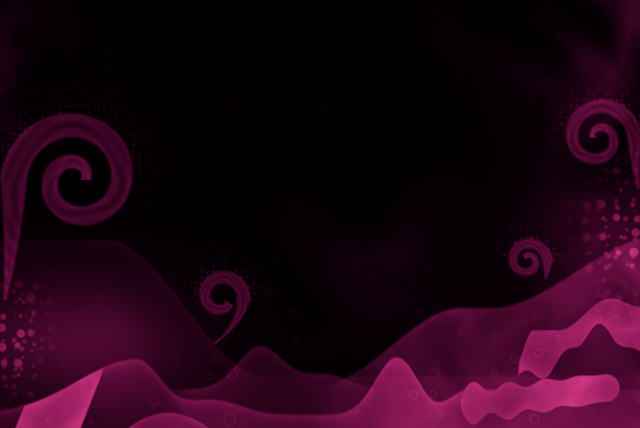
Give the GLSL for this background, as a WebGL 1 fragment shader.

```glsl
precision highp float;
// Magenta veils and curled tendrils with bubbles and smoke on a black ground.
uniform vec2 u_resolution;

const float ASPECT = 1.5;
const float SOFT = 0.005;          // edge softness
const float BASE_LIGHT = 0.012;
const float RIM_LIGHT = 0.17;
const float CURL_LIGHT = 0.17;
const float BUBBLE_LIGHT = 0.36;
const vec3 TINT = vec3(1.0, 0.33, 0.62);   // green grows with light squared

float hash(vec2 p) {
  p = fract(p * vec2(0.1031, 0.1137));
  p += dot(p, p.yx + 33.33);
  return fract((p.x + p.y) * p.x * 7.13);
}

float glow(vec2 p, vec2 centre, vec2 size) {
  vec2 q = (p - centre) / size;
  return exp(-dot(q, q));
}

float bump(float x, float centre, float width) {
  float q = (x - centre) / width;
  return exp(-q * q);
}

// Warped layered sines; thin bright folds in soft cloud, 0 to 1.
float smoke(vec2 p) {
  float sum = 0.0, amp = 0.5;
  for (int i = 0; i < 4; i++) {
    p += 0.45 * sin(p.yx * 1.3 + vec2(1.7, 4.2));
    sum += amp * (1.0 - abs(sin(p.x) + cos(p.y)) * 0.5);
    p = mat2(1.4, 1.1, -1.1, 1.4) * p + 2.3;
    amp *= 0.5;
  }
  return sum;
}

// Scattered cells: x is filled discs, y is thin rings.
vec2 bubbles(vec2 p, float scale, float density) {
  vec2 cell = floor(p * scale);
  vec2 centre = 0.3 + 0.4 * vec2(hash(cell + 3.1), hash(cell + 17.7));
  float radius = 0.09 + 0.2 * hash(cell + 41.3);
  float d = length(fract(p * scale) - centre) - radius;
  float present = step(hash(cell + 63.9), density);
  float edge = SOFT * scale * 0.6;
  return present * vec2(1.0 - smoothstep(-edge, edge, d),
                        1.0 - smoothstep(0.0, edge, abs(d)));
}

// Sheet below a ridge: body light plus a bright line along the rim.
float veil(float depth, float body, float rim) {
  return smoothstep(-SOFT, SOFT, depth) * (body + rim * exp(-max(depth, 0.0) / 0.014));
}

// Inward spiral tube on a tapering stem; stem holds its length and lean.
float curl(vec2 p, vec2 centre, float side, float radius, float width,
           float quarters, vec2 stem, float specks) {
  vec2 d = (p - centre) * vec2(side, 1.0) / radius;
  float r = length(d);
  float turn = mod(atan(d.y, -d.x), 6.28318) / 1.5708;
  float inside = -2.0;
  for (int k = 0; k < 2; k++) {
    float q = turn + 4.0 * float(k);
    float tube = width * (1.0 - 0.1 * q) - abs(r - 1.0 + 0.145 * q);
    if (q < quarters) inside = max(inside, tube);
  }
  float s = -d.y / stem.x;
  if (s > 0.0 && s < 1.0)
    inside = max(inside, width * (1.0 - 0.9 * s) - abs(d.x + 1.0 - stem.y * s * s));
  float depth = inside * radius;
  float streaks = 0.5 + 0.5 * sin(r * 32.0 + turn * 4.0 + 2.0 * sin(turn * 5.0));
  float body = CURL_LIGHT * (0.75 + 0.4 * streaks) + 0.12 * exp(-r * r * 9.0);
  float halo = exp(min(depth, 0.0) / 0.025) * step(depth, 0.0) * smoothstep(0.8, 1.1, r);
  return veil(depth, body, 0.13) + 0.13 * halo * specks * smoothstep(-0.8, 0.3, d.y);
}

void main() {
  vec2 p = gl_FragCoord.xy / u_resolution * vec2(ASPECT, 1.0);
  float x = p.x, y = p.y;
  float cloud = smoke(p * 9.0);
  float fine = smoke(p * 24.0 + 5.0);
  float folds = smoothstep(0.35, 0.9, cloud);

  // Smoke in the corners and behind the hills
  float light = BASE_LIGHT;
  light += folds * (0.24 * glow(p, vec2(1.41, 0.95), vec2(0.2, 0.13))
                  + 0.2 * glow(p, vec2(1.5, 0.72), vec2(0.17, 0.17))
                  + 0.13 * glow(p, vec2(0.03, 0.83), vec2(0.09, 0.15))
                  + 0.08 * glow(p, vec2(0.95, 0.36), vec2(0.23, 0.13)));
  light += (0.12 + 0.12 * fine) * glow(p, vec2(1.43, 0.42), vec2(0.18, 0.15));

  // Left veil and its inner glow
  float leftRidge = 0.12 + 0.32 * (1.0 - smoothstep(0.25, 0.62, x));
  light += veil(leftRidge - y, 0.05, 0.07 * smoothstep(0.12, 0.27, x) * smoothstep(0.65, 0.5, x));
  light += (0.2 + 0.08 * cloud) * glow(p, vec2(0.19, 0.2), vec2(0.23, 0.13));

  // Right hill, then the middle fold
  float hill = 0.1 + 0.18 * smoothstep(0.75, 1.08, x) + 0.17 * smoothstep(1.15, 1.55, x);
  float hillSpan = smoothstep(0.68, 0.98, x);
  light += hillSpan * veil(hill - y, 0.17 + 0.13 * fine, 0.07 * smoothstep(1.4, 1.1, x));
  float fold = 0.09 + 0.1 * bump(x, 0.61, 0.075) + 0.035 * bump(x, 0.76, 0.08);
  float foldSpan = smoothstep(0.38, 0.46, x) * smoothstep(0.95, 0.75, x);
  light += foldSpan * veil(fold - y, 0.08 + 0.06 * cloud, 0.12);

  // Front ridge
  float front = 0.03 + 0.13 * bump(x, 0.32, x < 0.32 ? 0.2 : 0.08)
              + 0.035 * bump(x, 0.5, 0.09) + 0.135 * bump(x, 0.93, 0.07)
              + 0.06 * smoothstep(1.0, 1.1, x);
  float frontBody = 0.09 + 0.05 * cloud + 0.15 * bump(x, 0.95, 0.12);
  light += veil(front - y, frontBody, RIM_LIGHT * smoothstep(1.35, 1.05, x));

  // Bright petals: left wedge, low dome, right ribbon and tongue
  float wedge = min(front - y, min(0.19 + 0.4 * y - x, x - 0.035 - 0.4 * y));
  float petal = veil(wedge, 0.53 + 0.2 * fine, 0.12);
  float dome = 0.037 - y - 4.0 * (x - 0.395) * (x - 0.395);
  petal = max(petal, veil(dome, 0.33 + 0.12 * fine, 0.2));
  float jag = 0.025 * (cloud - 0.5) + 0.012 * sin(x * 75.0);
  float ribbonTop = 0.13 + 0.1 * smoothstep(1.2, 1.25, x)
                  + 0.075 * smoothstep(1.31, 1.43, x) - 0.02 * smoothstep(1.43, 1.5, x);
  float ribbonBase = 0.12 + 0.11 * smoothstep(1.25, 1.41, x) - 0.06 * smoothstep(1.42, 1.5, x);
  float ribbon = min(min(ribbonTop - y, y - ribbonBase + jag), x - 1.2 - 0.1 * y);
  petal = max(petal, veil(ribbon, 0.46 + 0.22 * fine, 0.06));
  vec2 axis = vec2(0.31, 0.037);
  vec2 along = p - vec2(1.11, 0.056);
  float reach = clamp(dot(along, axis) / dot(axis, axis), 0.0, 1.0);
  float tongue = 0.034 - length(along - axis * reach) + jag * (1.0 - reach);
  petal = max(petal, veil(tongue, 0.5 + 0.18 * fine + 0.12 * bump(x, 1.36, 0.07), 0.08));
  float web = glow(p, vec2(1.19, 0.11), vec2(0.06, 0.025));
  light = max(light + 0.12 * web, petal);

  // Curled tendrils with speckled halos
  vec2 dust = bubbles(p, 75.0, 0.65);
  float specks = dust.x * 0.5 + dust.y;
  light += curl(p, vec2(0.18, 0.58), 1.0, 0.148, 0.21, 6.0, vec2(1.9, -0.14), specks);
  light += curl(p, vec2(0.518, 0.307), -1.0, 0.053, 0.3, 3.6, vec2(2.1, 1.3), specks);
  light += curl(p, vec2(1.236, 0.391), -1.0, 0.047, 0.26, 5.5, vec2(0.9, 0.1), specks);
  light += curl(p, vec2(1.402, 0.678), -1.0, 0.086, 0.2, 6.0, vec2(1.4, -0.1), specks);

  // Bubble drifts at both sides and a few loose rings
  float drift = glow(p, vec2(1.46, 0.46), vec2(0.08, 0.14))
              + glow(p, vec2(0.03, 0.2), vec2(0.07, 0.13));
  vec2 large = bubbles(p + 0.013, 27.0, 0.7);
  vec2 small = bubbles(p, 46.0, 0.55);
  light += BUBBLE_LIGHT * min(drift, 1.0) * max(large.x, 0.7 * small.x);
  light += 0.09 * bubbles(p, 21.0, 0.14).y * smoothstep(0.45, 0.2, y);

  light = min(light, 0.86);
  gl_FragColor = vec4(TINT * vec3(light, light * light, light), 1.0);
}
```
